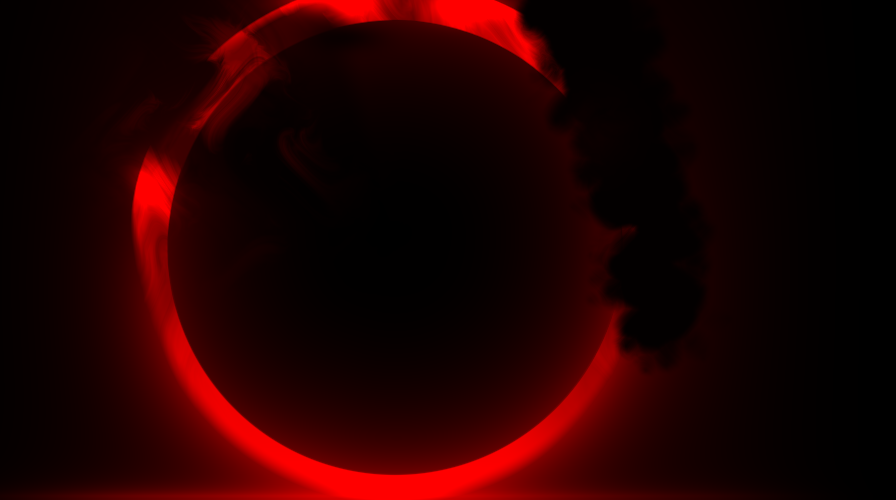
Write a WebGL 1 fragment shader that draws this background.

```glsl
precision highp float;
uniform vec2 u_resolution;

const vec2 RING_CENTER = vec2(0.79, 0.505);
const float INNER_RADIUS = 0.453;
const float OUTER_RADIUS = 0.535;

vec2 hash2(vec2 cell) {
  vec2 k = vec2(dot(cell, vec2(127.1, 311.7)), dot(cell, vec2(269.5, 183.3)));
  return fract(sin(k) * 43758.5);
}

// Distance to the nearest scattered cell point
float cellular(vec2 p) {
  vec2 cell = floor(p);
  float nearest = 2.0;
  for (int j = -1; j <= 1; j++) {
    for (int i = -1; i <= 1; i++) {
      vec2 neighbor = cell + vec2(float(i), float(j));
      nearest = min(nearest, length(neighbor + hash2(neighbor) - p));
    }
  }
  return nearest;
}

// Warped layered sines, roughly 0 to 1
float flow(vec2 p) {
  float sum = 0.0;
  float amplitude = 0.5;
  for (int i = 0; i < 5; i++) {
    p += 0.6 * sin(p.yx * 1.7 + vec2(1.3, 2.1));
    sum += amplitude * sin(p.x) * sin(p.y + 0.7);
    p = mat2(1.6, 1.2, -1.2, 1.6) * p;
    amplitude *= 0.55;
  }
  return clamp(0.5 + 0.6 * sum, 0.0, 1.0);
}

float blob(vec2 p, vec2 center, vec2 size) {
  vec2 q = (p - center) / size;
  return exp(-dot(q, q));
}

// Chain of puffs with a billowing outline
float smokeColumn(vec2 p) {
  float d = 1.0;
  for (int i = 0; i < 9; i++) {
    float s = float(i) / 8.0;
    vec2 center = vec2(1.165 + 0.24 * s - 0.08 * s * s, 0.98 - 0.61 * s);
    center.x += 0.015 * sin(float(i) * 2.4);
    d = min(d, length(p - center) - mix(0.125, 0.092, s));
  }
  d += 0.055 * (cellular(p * 15.0) - 0.45) + 0.025 * (flow(p * 24.0) - 0.5);
  return 1.0 - smoothstep(-0.035, 0.025, d);
}

// Burning band, veiled by smoke where cover is high
float ringBand(float r, vec2 dir, float cover, float streaks, float wisps) {
  float inner = smoothstep(INNER_RADIUS - 0.002, INNER_RADIUS + 0.004, r);
  float softness = mix(0.055, 0.006, smoothstep(-0.15, 0.2, dir.y));
  float outer = 1.0 - smoothstep(OUTER_RADIUS - softness, OUTER_RADIUS + 0.2 * softness, r);
  float heat = mix(0.95, 0.3 + 0.9 * streaks, smoothstep(-0.85, 0.1, dir.y));
  heat *= 1.0 - 0.35 * smoothstep(0.45, 0.95, dir.x);
  float rim = smoothstep(OUTER_RADIUS - 0.035, OUTER_RADIUS, r);
  float rimHeat = rim * smoothstep(0.62, 0.85, dir.y) * 0.75;
  float veiled = 0.4 * smoothstep(0.5, 0.85, wisps) + rimHeat;
  return inner * outer * mix(heat, veiled, cover);
}

float innerGlow(float r, vec2 dir, float cover) {
  float depth = max(INNER_RADIUS - r, 0.0);
  float strength = 0.32 - 0.12 * smoothstep(-0.2, 0.9, dir.y) - 0.1 * smoothstep(0.3, 0.9, -dir.x);
  float glow = strength * exp(-depth / 0.085) + 0.035 * smoothstep(0.1, 0.4, r);
  return glow * (1.0 - 0.5 * cover);
}

float outerGlow(float r, vec2 dir) {
  float gap = max(r - OUTER_RADIUS + 0.03, 0.0);
  float strength = mix(0.42, 0.14, smoothstep(-0.8, 0.3, dir.y));
  return strength * exp(-gap / 0.075) + 0.09 * exp(-gap / 0.3);
}

float floorGlow(vec2 p) {
  float spread = blob(p, vec2(0.62, 0.0), vec2(0.75, 1.0));
  float line = smoothstep(0.0, 0.01, p.y) * 0.35 + 0.65;
  return spread * line * (0.5 * exp(-p.y / 0.018) + 0.1 * exp(-p.y / 0.09));
}

void main() {
  vec2 p = gl_FragCoord.xy / u_resolution.y;
  float aspect = u_resolution.x / u_resolution.y;
  vec2 q = p - RING_CENTER;
  float r = length(q);
  vec2 dir = q / max(r, 0.001);
  float streaks = flow(p * vec2(15.0, 9.0) + q.yx * 5.0);
  float wisps = flow(p * 13.0 + 2.0);
  float cover = smoothstep(0.22, 0.48, dir.y) * (1.0 - smoothstep(-0.34, -0.16, dir.x));

  // Ring and its surrounding light
  float inside = 1.0 - smoothstep(INNER_RADIUS - 0.002, INNER_RADIUS + 0.003, r);
  float light = mix(outerGlow(r, dir), innerGlow(r, dir, cover), inside);
  light = max(light, ringBand(r, dir, cover, streaks, wisps));

  // Drifting veil at the upper left and flares along the top
  float veil = blob(p, vec2(0.45, 0.79), vec2(0.17, 0.2));
  light *= 1.0 - 0.65 * veil * smoothstep(0.35, 0.65, flow(p * 9.0 + 5.0));
  light += 0.3 * veil * smoothstep(0.5, 0.9, wisps);
  light += 0.6 * blob(p, vec2(0.31, 0.635), vec2(0.04, 0.05)) * streaks;
  light += 0.7 * blob(p, vec2(0.66, 1.0), vec2(0.09, 0.025));
  light += 0.75 * blob(p, vec2(0.94, 0.985), vec2(0.075, 0.028));
  light *= 1.0 - 0.75 * blob(p, vec2(0.69, 0.925), vec2(0.08, 0.03));

  // Smoke on the right, then floor light and side falloff
  float ember = 0.07 * blob(p, vec2(1.2, 0.75), vec2(0.06, 0.07)) * wisps;
  light = mix(light, 0.012 + ember, smokeColumn(p));
  light += floorGlow(p);
  light *= smoothstep(-0.25, 0.3, p.x) * (1.0 - smoothstep(aspect - 0.4, aspect, p.x));
  gl_FragColor = vec4(clamp(light, 0.0, 1.0), 0.0, 0.0, 1.0);
}
```
